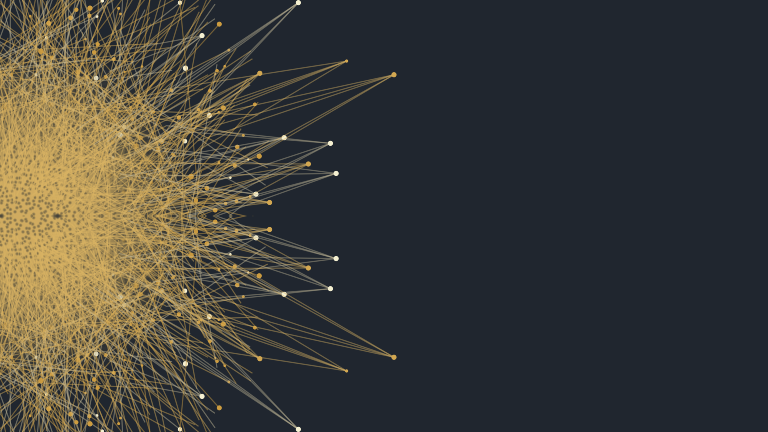
Reproduce this background procedurally as a Shadertoy shader.

```glsl
// A burst of fine gold threads tipped with dots, mirrored about the middle.
// Hashed loops lay threads from inner roots to outer tips, long spikes follow
// an angle formula, and cellular noise textures the dense core.

const vec3 NIGHT = vec3(0.125, 0.150, 0.184);
const vec3 GOLD  = vec3(0.850, 0.700, 0.385);
const vec3 AMBER = vec3(0.800, 0.610, 0.250);
const vec3 PALE  = vec3(0.760, 0.720, 0.590);
const vec3 IVORY = vec3(0.960, 0.940, 0.820);

// Lengths are in canvas heights, angles in radians.
const float CENTRE_X = 0.065;
const float THREAD_HALF = 0.0002;
const float MIN_SOFTNESS = 0.0020;
const float MESH_ALPHA = 0.46;
const float SPIKE_ALPHA = 0.42;
const int MESH_COUNT = 440;
const float CORE_INNER = 0.08;
const float CORE_OUTER = 0.42;
const float CELL_SCALE = 95.0;
const float BURST_LIMIT = 0.94;

// Spike lengths, ordered from the horizontal axis upwards.
const int SPIKE_COUNT = 11;
const int STRANDS = 5;
const float REACH[SPIKE_COUNT] = float[SPIKE_COUNT](
    0.56, 0.53, 0.72, 0.66, 0.72, 0.62, 0.908, 0.82, 0.63, 0.797, 0.58);

vec4 hash4(float n) {
    vec4 v = fract(n * vec4(0.1031, 0.1030, 0.0973, 0.1099));
    v += dot(v, v.wzxy + 33.33);
    return fract((v.xxyz + v.yzzw) * v.zywx);
}

vec2 polar(float angle, float radius) {
    return radius * vec2(cos(angle), sin(angle));
}

float segmentDistance(vec2 p, vec2 a, vec2 b) {
    vec2 ab = b - a;
    float t = clamp(dot(p - a, ab) / dot(ab, ab), 0.0, 1.0);
    return length(p - a - ab * t);
}

// Coverage of a shape of the given half width, with a soft edge.
float cover(float dist, float halfWidth, float soft) {
    return 1.0 - smoothstep(halfWidth, halfWidth + soft, dist);
}

// Distance to the nearest scattered cell point.
float cellular(vec2 p) {
    vec2 cell = floor(p);
    float nearest = 2.0;
    for (int y = -1; y <= 1; y++)
    for (int x = -1; x <= 1; x++) {
        vec2 c = cell + vec2(x, y);
        vec2 site = c + hash4(c.x + 157.0 * c.y + 9000.0).xy;
        nearest = min(nearest, length(p - site));
    }
    return nearest;
}

// Angles open out steadily, then faster towards the top.
float spikeAngle(float i) {
    return radians(3.2 + 2.254 * i + 0.0203 * i * i * i);
}

void mainImage(out vec4 fragColor, in vec2 fragCoord) {
    vec2 p = fragCoord / iResolution.y - vec2(CENTRE_X, 0.5);
    p.y = abs(p.y);
    float soft = max(1.0 / iResolution.y, MIN_SOFTNESS);
    float radius = length(p);
    vec3 color = NIGHT;

    if (radius < BURST_LIMIT) {
        // Core, lightly pierced by small dark cells
        float web = smoothstep(0.05, 0.55, cellular(p * CELL_SCALE));
        float core = 1.0 - smoothstep(CORE_INNER, CORE_OUTER, radius);
        color = mix(color, GOLD, core * mix(0.55, 0.95, web));

        // Mesh: threads crossing at many angles, some ending in a dot
        float outer = smoothstep(0.18, 0.42, radius);
        for (int i = 0; i < MESH_COUNT; i++) {
            vec4 h = hash4(float(i) + 1.0);
            vec4 k = hash4(float(i) + 1301.0);
            bool isPale = k.x < 0.22;
            float angle = mix(-0.25, 2.0, h.x);
            float lift = mix(1.0, 1.35, abs(sin(angle)));
            vec2 tip = polar(angle, (0.17 + 0.37 * h.y) * lift);
            vec2 root = polar(angle + (h.z - 0.5) * 2.4, 0.04 + 0.36 * h.w);
            vec3 threadColor = isPale ? PALE : mix(AMBER, GOLD, k.y);
            threadColor = mix(GOLD, threadColor, outer);
            float line = cover(segmentDistance(p, root, tip), THREAD_HALF, soft);
            color = mix(color, threadColor, line * MESH_ALPHA);
            float dotted = step(k.w, 0.30) * mix(0.25, 1.0, outer);
            float dotMask = cover(length(p - tip), mix(0.0012, 0.0052, k.z), soft);
            color = mix(color, isPale ? IVORY : AMBER, dotMask * dotted);
        }

        // Long spikes: a narrow fan of strands behind each dot
        for (int i = 0; i < SPIKE_COUNT; i++) {
            float angle = spikeAngle(float(i));
            vec2 tip = polar(angle, REACH[i]);
            bool gilded = i == 0 || i == 3 || (i > 5 && i < 9);
            for (int s = 0; s < STRANDS; s++) {
                vec4 h = hash4(float(i * STRANDS + s) + 500.0);
                vec2 root = polar(angle + (h.x - 0.5) * 0.7, 0.22 + 0.24 * h.y);
                float line = cover(segmentDistance(p, root, tip), THREAD_HALF, soft);
                color = mix(color, gilded ? GOLD : PALE, line * SPIKE_ALPHA);
            }
            float dotMask = cover(length(p - tip), i == 7 ? 0.0025 : 0.0048, soft);
            color = mix(color, gilded ? mix(AMBER, GOLD, 0.5) : IVORY, dotMask);
        }

        // Two small dark gaps on the horizontal axis
        vec2 gap = vec2(abs(p.x) - 0.068, p.y) / vec2(0.018, 0.006);
        color = mix(color, NIGHT, 0.7 * (1.0 - smoothstep(0.2, 1.0, length(gap))));
    }
    fragColor = vec4(color, 1.0);
}
```
